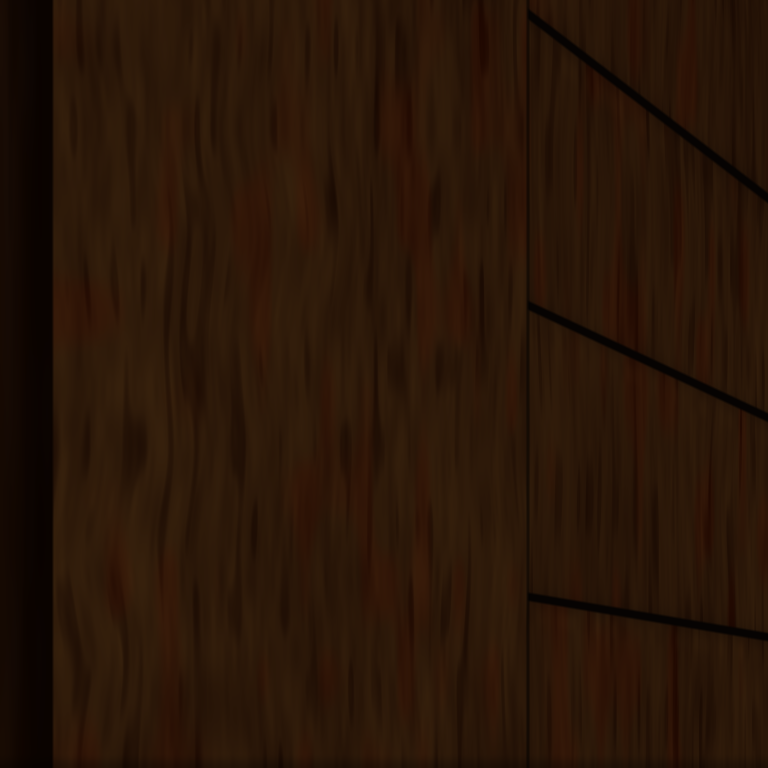
Reproduce this texture procedurally as a three.js fragment shader.

```glsl
// Dark wooden door seen close up: a shadowed jamb at the left, a broad stile,
// and planks at the right parted by grooves that fan out in perspective.
// Grain is value noise stretched upright, with a sparse layer of dark pores.
#define JAMB_EDGE 0.069
#define STILE_EDGE 0.6875
#define GROOVE_HALF 0.0052
#define STILE_FREQ 82.0
#define PLANK_FREQ 135.0
#define SOFT 0.0022
#define WOOD_DARK vec3(0.092, 0.032, 0.006)
#define WOOD_LIGHT vec3(0.206, 0.122, 0.046)
#define WOOD_RED vec3(0.018, -0.012, -0.008)
#define SHADOW vec3(0.040, 0.012, 0.002)
#define GROOVE vec3(0.022, 0.010, 0.006)

varying vec2 vUv;

float hash(vec2 p) {
  vec3 q = fract(vec3(p.xyx) * 0.1031);
  q += dot(q, q.yzx + 33.33);
  return fract((q.x + q.y) * q.z);
}

float noise(vec2 p) {
  vec2 i = floor(p);
  vec2 f = fract(p);
  f = f * f * (3.0 - 2.0 * f);
  return mix(mix(hash(i), hash(i + vec2(1.0, 0.0)), f.x),
             mix(hash(i + vec2(0.0, 1.0)), hash(i + vec2(1.0, 1.0)), f.x), f.y);
}

// Brightness of upright fibres; p.x counts fibres, p.y runs along them
float grain(vec2 p) {
  p.x += 1.4 * (noise(vec2(p.x * 0.12, p.y * 0.6)) - 0.5);
  float fibres = noise(p);
  float fine = noise(p * vec2(2.3, 1.7) + 31.0);
  float broad = noise(p * vec2(0.17, 0.35) + 57.0);
  float pores = smoothstep(0.62, 0.92, noise(p * vec2(1.15, 0.8) + 83.0));
  return 0.36 + 0.34 * fibres + 0.20 * fine + 0.26 * broad - 0.38 * pores;
}

vec3 wood(float tone, vec2 p) {
  float red = smoothstep(0.55, 0.9, noise(p * vec2(0.4, 0.7) + 119.0));
  return mix(WOOD_DARK, WOOD_LIGHT, clamp(tone, 0.0, 1.1)) + WOOD_RED * red;
}

vec3 stile(vec2 uv) {
  // Fibres crowd together towards the far side
  vec2 p = vec2(STILE_FREQ * uv.x * (0.72 + 0.5 * uv.x), uv.y * 12.0);
  float tone = grain(p);
  tone += 0.12 * exp(-abs(uv.x - JAMB_EDGE - 0.012) * 90.0);
  tone -= 0.10 * smoothstep(0.55, STILE_EDGE, uv.x);
  tone -= 0.10 * smoothstep(0.7, 1.0, uv.y) * smoothstep(0.2, 0.6, uv.x);
  return wood(tone, p);
}

vec3 planks(vec2 uv) {
  // Grooves lie where the level is whole; their slope grows with height
  float depth = uv.x - STILE_EDGE;
  float spacing = 0.3795 - 0.30 * depth;
  float level = (uv.y - 0.223 + 0.168 * depth) / spacing;
  float nearest = floor(level + 0.5);
  float slope = 0.168 + 0.30 * nearest;
  float offset = (level - nearest) * spacing / sqrt(1.0 + slope * slope);

  float plank = floor(level);
  vec2 p = vec2(PLANK_FREQ * depth * (1.0 + 0.6 * depth), level * 3.2);
  p += vec2(plank * 17.0 + 211.0, plank * 5.0 + 40.0);
  float tone = 0.82 * grain(p) + 0.02;

  // Broken fibres along the lower lip of each groove
  float lip = smoothstep(-0.042, -0.026, offset) * (1.0 - smoothstep(-0.022, -0.008, offset));
  tone += lip * 0.22 * (noise(vec2(p.x * 0.9, plank * 9.0)) - 0.4);
  tone -= 0.16 * smoothstep(0.55, 1.0, uv.y) * smoothstep(0.0, 0.3, depth);
  vec3 col = wood(tone, p);

  float gap = abs(offset);
  col *= 1.0 - 0.25 * exp(-gap * 110.0);
  float cut = 1.0 - smoothstep(GROOVE_HALF - SOFT, GROOVE_HALF + SOFT, gap);
  return mix(col, GROOVE, cut);
}

vec3 jamb(vec2 uv) {
  vec2 p = vec2(uv.x * 75.0 + 300.0, uv.y * 5.0);
  float light = 1.0 - smoothstep(0.0, 0.055, uv.x);
  float tone = light * (0.12 + 0.5 * grain(p));
  return mix(SHADOW, wood(0.35, p), tone) + 0.010 * (noise(p * 1.3) - 0.5);
}

void main() {
  vec2 uv = vUv;
  vec3 col = mix(jamb(uv), stile(uv), smoothstep(JAMB_EDGE - SOFT, JAMB_EDGE + SOFT, uv.x));
  col = mix(col, planks(uv), smoothstep(STILE_EDGE - SOFT, STILE_EDGE + SOFT, uv.x));

  // Thin seam where the planks meet the stile
  float seam = abs(uv.x - STILE_EDGE);
  col *= 1.0 - 0.5 * (1.0 - smoothstep(0.0005, 0.0035, seam));

  // Slight darkening at the foot
  col *= 1.0 - 0.25 * (1.0 - smoothstep(0.0, 0.02, uv.y));
  gl_FragColor = vec4(max(col, 0.0), 1.0);
}
```
